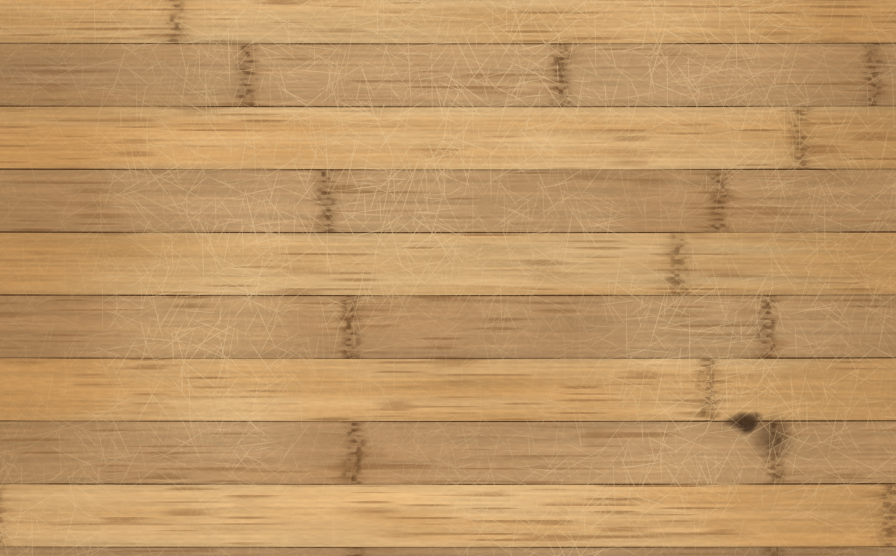
A Shadertoy shader for this texture:

```glsl
// Worn bamboo board: horizontal light and dark strips with nodes, grain and knife scratches.

const float STRIP_PITCH = 0.1132;   // strip height, canvas height = 1
const float STRIP_OFFSET = 0.0167;  // top of the lowest sliver
const vec3 PALE_WOOD = vec3(0.82, 0.665, 0.46);
const vec3 DARK_WOOD = vec3(0.69, 0.535, 0.37);
const vec3 AMBER = vec3(0.75, 0.53, 0.29);
const vec3 FIBRE = vec3(0.50, 0.33, 0.18);
const vec3 CHAR = vec3(0.22, 0.15, 0.10);
const vec3 SCRATCH = vec3(0.91, 0.79, 0.60);

float hash(vec2 p) {
    return fract(sin(dot(p, vec2(127.1, 311.7))) * 43758.5);
}

float noise(vec2 p) {
    vec2 i = floor(p), f = fract(p);
    f = f * f * (3.0 - 2.0 * f);
    return mix(mix(hash(i), hash(i + vec2(1, 0)), f.x),
               mix(hash(i + vec2(0, 1)), hash(i + vec2(1, 1)), f.x), f.y);
}

float fbm(vec2 p) {
    float sum = 0.0, amp = 0.5;
    for (int i = 0; i < 4; i++) {
        sum += amp * noise(p);
        p = p * 2.03 + 7.1;
        amp *= 0.5;
    }
    return sum;
}

// Nodes of a strip: x = signed distance to the nearest, y = segment index
vec2 nodeField(float x, float row, float isDark) {
    float bend = row - 3.4;
    float squeeze = 0.00005 * row * row * row * row;
    float phase = mix(0.75 + 0.021 * bend * bend, 0.395 - squeeze, isDark);
    float period = mix(1.0, 0.47 - squeeze, isDark);
    float s = (x - phase) / period;
    return vec2((s - floor(s + 0.5)) * period, floor(s));
}

// One layer of tapered cuts along a direction, one candidate per cell
float scratchLayer(vec2 p, float angle, float seed, float px) {
    float c = cos(angle), s = sin(angle);
    vec2 size = vec2(0.17, 0.014);
    vec2 g = mat2(c, -s, s, c) * p / size + seed * 13.7;
    g.x += hash(vec2(floor(g.y), seed));
    vec2 id = floor(g) + seed * 31.0, f = fract(g) - 0.5;
    float tilt = 0.6 * (hash(id + 1.3) - 0.5);
    float shift = 0.5 * (hash(id + 2.7) - 0.5);
    float halfLength = mix(0.12, 0.48, hash(id + 5.1));
    float d = abs(f.y - shift - tilt * f.x) * size.y;
    float line = 1.0 - smoothstep(0.0002, 0.0002 + px, d);
    float taper = 1.0 - smoothstep(halfLength * 0.3, halfLength, abs(f.x));
    float depth = hash(id + 8.9);
    return line * taper * depth * depth * depth;
}

// Fine horizontal fibres, centred on zero
float grain(vec2 p) {
    return 0.45 * noise(p * vec2(7.0, 230.0)) + 0.3 * noise(p * vec2(2.5, 110.0))
         + 0.25 * noise(p * vec2(80.0, 300.0)) - 0.5;
}

void mainImage(out vec4 fragColor, in vec2 fragCoord) {
    float px = 1.0 / iResolution.y;
    vec2 p = fragCoord * px;
    float aspect = iResolution.x * px;
    float across = p.x / aspect;

    // Strip index and tone
    float y = (p.y - STRIP_OFFSET + 0.0012 * sin(p.x * 2.0)) / STRIP_PITCH;
    float row = floor(y);
    float isDark = mod(row, 2.0);
    vec2 node = nodeField(across, row, isDark);
    vec2 local = p + row * vec2(3.7, 1.9);
    float tone = hash(vec2(row, node.y) + 0.5) - 0.5;
    vec3 col = mix(PALE_WOOD, DARK_WOOD, isDark) * (1.0 + 0.09 * tone);

    // Amber stain towards the sides, pale wear in the middle
    float side = smoothstep(0.2, 0.52, abs(across - 0.5));
    float stain = fbm(local * vec2(1.5, 18.0));
    col = mix(col, AMBER, (1.0 - 0.7 * isDark) * smoothstep(0.3, 0.8, stain + 0.25 * side) * 0.65);
    col *= 1.0 - 0.07 * side + 0.16 * (fbm(local * vec2(2.0, 9.0) + 5.0) - 0.47);
    float wear = smoothstep(0.25, 0.7, fbm(p * 3.2 + 4.0)) * (1.0 - 0.6 * side);
    col = mix(col, SCRATCH, 0.24 * wear);

    // Grain and thin broken brown fibres
    col *= 1.0 + 0.21 * grain(local);
    float streak = smoothstep(0.60, 0.95, noise(local * vec2(9.0, 175.0)));
    streak *= smoothstep(0.25, 0.6, noise(local * vec2(5.0, 20.0)));
    col = mix(col, FIBRE, streak * 0.42);

    // Ragged nodes with fibres trailing from them
    float d = node.x * aspect + 0.022 * (fbm(local * vec2(12.0, 50.0)) - 0.47);
    float speck = smoothstep(0.35, 0.8, noise(local * vec2(110.0, 190.0)));
    float band = exp(-d * d / 0.00028);
    float trail = exp(-abs(d) / 0.045) * smoothstep(0.62, 0.9, noise(local * vec2(16.0, 150.0)));
    col = mix(col, FIBRE * 0.75, band * (0.22 + 0.5 * speck) * mix(0.75, 1.0, isDark));
    col = mix(col, FIBRE, trail * 0.4);

    // Charred knot with a smudge to its lower right
    vec2 k = p - vec2(1.34, 0.242) + 0.025 * (vec2(fbm(p * 35.0), fbm(p * 35.0 + 9.0)) - 0.47);
    float knot = 1.0 - smoothstep(0.3, 1.15, length(k / vec2(0.04, 0.022)));
    float smudge = 1.0 - smoothstep(0.1, 1.1, length((k - vec2(0.05, -0.03)) / vec2(0.045, 0.05)));
    col = mix(col, CHAR, max(knot * 0.85, smudge * 0.4));

    // Thin, uneven joints between strips
    float edge = floor(y + 0.5);
    float joint = abs(y - edge) * STRIP_PITCH;
    float seam = 1.0 - smoothstep(0.0002, 0.0004 + px, joint);
    float gap = smoothstep(0.15, 0.85, noise(vec2(p.x * 7.0, edge * 3.0)));
    col *= 1.0 - 0.08 * exp(-joint / 0.004);
    col = mix(col, FIBRE * 0.6, seam * mix(0.3, 0.85, gap));

    // Dense faint knife scratches in many directions
    float cuts = 0.0;
    for (int i = 0; i < 16; i++) {
        float seed = float(i) + 1.0;
        cuts += scratchLayer(p, seed * 0.196 + 0.15 * hash(vec2(seed, 2.0)), seed, px);
    }
    col = mix(col, SCRATCH, min(cuts, 1.0) * (0.10 + 0.34 * wear));

    fragColor = vec4(clamp(col, 0.0, 1.0), 1.0);
}
```
